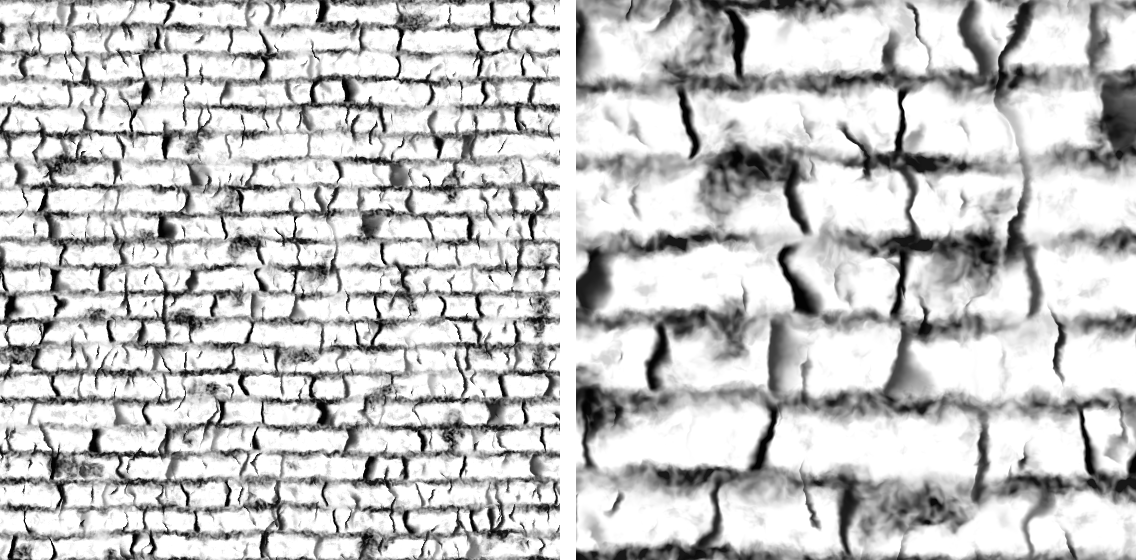
Left: the whole. Right: its middle third, enlarged.
Write a Shadertoy shader that draws this texture map.

```glsl
// Weathered white brick wall: level courses with broken, grainy grey bed joints,
// black head joints shaded to one side, upright chips and a few worn patches.
// Each part yields a darkness; the parts are multiplied as transmitted light.

#define ROWS 21.0          // courses down the canvas
#define BRICKS 9.0         // bricks across the canvas
#define JOINT_JITTER 0.9   // head joint shift, in bricks
#define WAVINESS 0.009     // slow bending of the courses
#define RAGGEDNESS 0.008   // fine chipping of all edges
#define BED_WIDTH 0.27     // bed joint fade, in courses
#define BED_DARK 0.6       // strength of the bed joints
#define HEAD_WIDTH 0.007   // narrowest head joint
#define CHIP_DARK 0.9      // strength of the chips
#define PATCH_DARK 0.72    // strength of worn areas

float hash(vec2 p) {
    vec3 q = fract(p.xyx * 0.1031);
    q += dot(q, q.yzx + 33.33);
    return fract((q.x + q.y) * q.z);
}

float cornerSlope(vec2 cell, vec2 offset) {
    float angle = 6.2832 * hash(cell + 71.0);
    return dot(vec2(cos(angle), sin(angle)), offset);
}

// Gradient noise, about -0.7 to 0.7
float noise(vec2 p) {
    vec2 i = floor(p), f = p - i;
    vec2 u = f * f * f * (f * (f * 6.0 - 15.0) + 10.0);
    vec2 e = vec2(1.0, 0.0);
    return mix(mix(cornerSlope(i, f), cornerSlope(i + e, f - e), u.x),
               mix(cornerSlope(i + e.yx, f - e.yx), cornerSlope(i + 1.0, f - 1.0), u.x), u.y);
}

float fbm(vec2 p) {
    float sum = 0.0, gain = 0.6;
    for (int i = 0; i < 4; i++) {
        sum += gain * noise(p);
        p = p * 2.03 + 17.3;
        gain *= 0.55;
    }
    return sum;
}

// Sharp on the low side, fading over 'width' on the high side
float shadowEdge(float d, float rise, float width) {
    return smoothstep(-rise, 0.0, d) * (1.0 - smoothstep(0.1 * width, width, d));
}

// Fine mineral grain around 1
float grain(vec2 p) {
    return 1.0 + 0.8 * noise(p * 180.0) + 0.6 * noise(p * 90.0 + 7.0);
}

// Bed joint: darkest under each brick, fading raggedly over the brick below
float bedJoint(vec2 p, float v) {
    float d = v > 0.5 ? 1.0 - v : -v;
    d += 0.15 * fbm(p * 62.0 + 3.0);
    float width = BED_WIDTH * (1.0 + 1.6 * fbm(p * vec2(18.0, 26.0) + 5.0));
    float depth = 0.9 + 1.5 * noise(p * vec2(14.0, 23.0) + 60.0);
    float dark = BED_DARK * depth * grain(p) * shadowEdge(d, 0.17, max(width, 0.06));
    return clamp(dark, 0.0, 0.92);
}

// Head joints of one course, each with its own width, depth and lean
float headJoints(vec2 p, float row, float v) {
    float x = p.x * BRICKS + hash(vec2(row, 3.0)) * BRICKS;
    float dark = 0.0;
    for (int i = -1; i <= 1; i++) {
        float k = floor(x) + float(i);
        vec2 id = vec2(mod(k, BRICKS), row);
        float joint = k + 0.5 + JOINT_JITTER * (hash(id) - 0.5);
        joint += 0.14 * (hash(id + 29.0) - 0.5) * (v - 0.5) + 0.13 * noise(p * 30.0 + id);
        float size = hash(id + 19.0);
        float width = HEAD_WIDTH + 0.024 * size * size * size * size;
        width *= 1.0 + 1.6 * noise(p * 34.0 + id);
        float strength = mix(0.25, 1.2, sqrt(hash(id + 43.0)));
        dark = max(dark, strength * shadowEdge((x - joint) / BRICKS, 0.004, max(width, 0.002)));
    }
    float ends = smoothstep(0.0, 0.14, v) * (1.0 - smoothstep(0.86, 1.0, v));
    return min(dark, 1.0) * ends;
}

// Chips at two sizes: only the sides facing away from the light darken
float chips(vec2 p) {
    float dark = 0.0;
    vec2 scale = vec2(27.0, 17.0);
    float region = 0.5 * noise(p * 6.0 + 23.0);
    p += 0.006 * vec2(fbm(p * 50.0), fbm(p * 50.0 + 11.0));
    for (int i = 0; i < 2; i++) {
        vec2 q = p * scale + 9.0 * float(i);
        float height = noise(q);
        float facing = smoothstep(0.02, 0.14, noise(q + vec2(0.15, 0.0)) - height);
        float area = smoothstep(-0.02, 0.3, region + noise(p * scale * 0.6 + 31.0));
        dark = max(dark, area * facing * shadowEdge(height, 0.07, 0.3));
        scale *= 1.8;
    }
    return CHIP_DARK * dark;
}

// Worn grainy spots and pale mottling of the faces
float wear(vec2 p) {
    float spot = smoothstep(0.29, 0.55, noise(p * vec2(13.0, 15.0) + 50.0) + 0.35 * fbm(p * 40.0));
    float depth = grain(p) * (0.85 + 1.2 * fbm(p * 30.0));
    float mottle = 0.18 * smoothstep(0.1, 0.45, fbm(p * 52.0 + 8.0));
    return clamp(max(PATCH_DARK * spot * depth, mottle), 0.0, 0.97);
}

void mainImage(out vec4 fragColor, in vec2 fragCoord) {
    vec2 uv = fragCoord / iResolution.y;

    // Bend the courses and chip their edges
    vec2 p = uv;
    p.y += WAVINESS * noise(uv * vec2(6.0, 4.0));
    p += RAGGEDNESS * vec2(fbm(uv * 32.0), fbm(uv * 36.0 + 40.0));
    float course = p.y * ROWS;
    float row = mod(floor(course), ROWS);
    float v = fract(course);

    // Multiply the light left by each part
    float light = 1.0 - bedJoint(p, v);
    light *= 1.0 - headJoints(p, row, v);
    light *= 1.0 - chips(p);
    light *= 1.0 - wear(p);
    fragColor = vec4(vec3(mix(0.01, 1.0, light)), 1.0);
}
```
